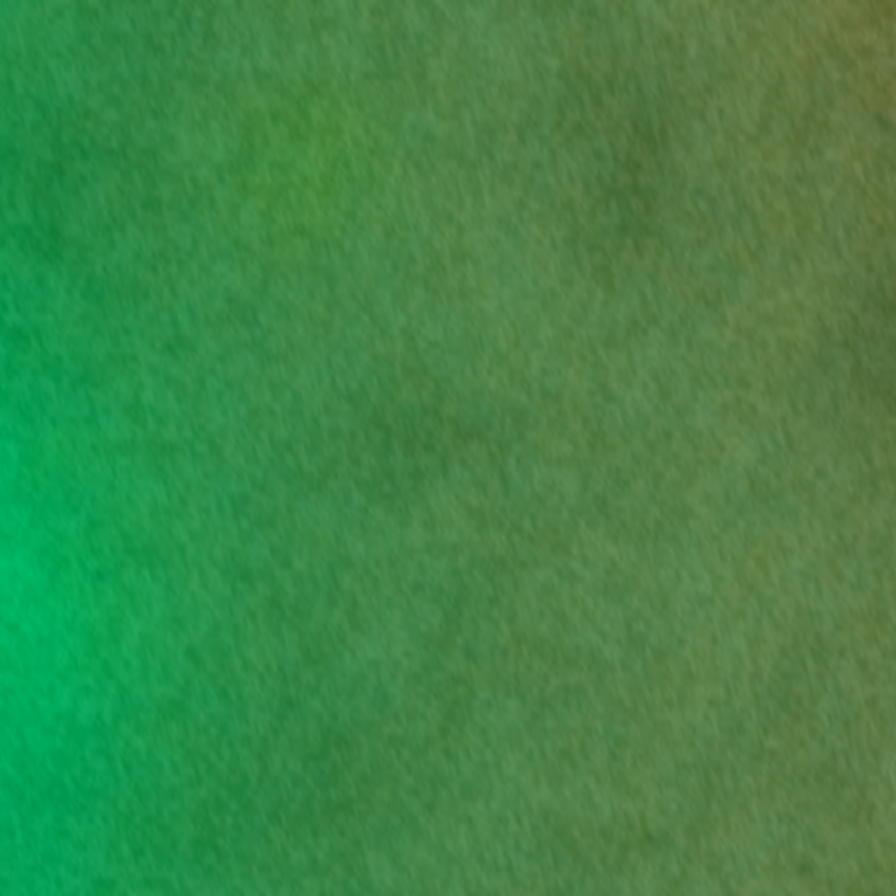
Write a Shadertoy shader that draws this texture.

```glsl
// A softly lit green surface: an emerald glow at the left warms to olive at right.
// An exponential colour falloff is layered with broad shade patches, cloudy
// mottling, fine upright grain and a sparse scatter of small dark flecks.
#define WARM_RED 0.385
#define WARM_RATE 2.6
#define TOP_SHIFT 0.16
#define LOW_SHIFT 0.07
#define GLOW_GAIN 0.085
#define MOTTLE_GAIN 0.055
#define HUE_GAIN 0.05
#define GRAIN_GAIN 0.065
#define GRAIN_SCALE 100.0
#define FLECK_CELLS 9.0
#define FLECK_GAIN 0.05

float hash(vec2 p) {
    vec3 q = fract(vec3(p.xyx) * 0.1031);
    q += dot(q, q.yzx + 33.33);
    return fract((q.x + q.y) * q.z);
}

float noise(vec2 p) {
    vec2 cell = floor(p), f = fract(p);
    f = f * f * (3.0 - 2.0 * f);
    float low = mix(hash(cell), hash(cell + vec2(1, 0)), f.x);
    float high = mix(hash(cell + vec2(0, 1)), hash(cell + vec2(1, 1)), f.x);
    return mix(low, high, f.y);
}

float fbm(vec2 p) {
    float sum = 0.0, gain = 0.5;
    for (int i = 0; i < 4; i++) {
        sum += gain * (noise(p) - 0.5);
        p = mat2(1.6, 1.2, -1.2, 1.6) * p + 7.3;
        gain *= 0.55;
    }
    return sum;
}

// Soft elliptical patch
float patchAt(vec2 p, vec2 centre, vec2 radius) {
    vec2 d = (p - centre) / radius;
    return exp(-dot(d, d));
}

// Sparse flecks, one candidate in each cell
float flecks(vec2 p) {
    vec2 home = floor(p * FLECK_CELLS);
    float sum = 0.0;
    for (int j = -1; j <= 1; j++) {
        for (int i = -1; i <= 1; i++) {
            vec2 id = home + vec2(i, j);
            vec2 centre = id + vec2(hash(id + 3.1), hash(id + 17.7));
            float size = mix(0.04, 0.09, hash(id + 41.3));
            vec2 d = p * FLECK_CELLS - centre;
            d.x += 0.3 * d.y;
            float present = step(0.86, hash(id + 71.9));
            sum += present * exp(-dot(d, d) / (size * size));
        }
    }
    return sum;
}

vec3 surfaceColour(vec2 p) {
    // Horizontal warming starts earlier at the top and later near the bottom
    float reach = p.x + TOP_SHIFT * smoothstep(0.45, 1.0, p.y) * (1.0 - 0.7 * p.x);
    reach -= LOW_SHIFT * smoothstep(0.6, 0.2, p.y) * (1.0 - p.x);
    reach += 0.025 * fbm(p * 5.0 + 2.0) + 0.015;
    float red = WARM_RED * (1.0 - exp(-WARM_RATE * max(reach, 0.0)));
    vec3 colour = vec3(red, 0.615 - 0.36 * red, 0.272 + 0.055 * exp(-8.0 * red));

    // Left glow, warm upper right corner and a yellow-green bloom
    float glow = patchAt(p, vec2(-0.02, 0.33), vec2(0.19, 0.19));
    colour += GLOW_GAIN * glow * vec3(-0.5, 1.0, 0.5);
    float corner = patchAt(p, vec2(1.03, 1.0), vec2(0.22, 0.28));
    colour += corner * vec3(0.045, -0.035, -0.035);
    float bloom = patchAt(p, vec2(0.34, 0.81), vec2(0.10, 0.10));
    colour += bloom * vec3(0.0, 0.025, -0.03);

    // Broad shade and light
    float shade = 0.045 * patchAt(p, vec2(0.70, 0.80), vec2(0.08, 0.15));
    shade += 0.035 * patchAt(p, vec2(0.48, 0.51), vec2(0.12, 0.05));
    shade += 0.050 * patchAt(p, vec2(1.0, 0.61), vec2(0.09, 0.15));
    shade += 0.030 * patchAt(p, vec2(0.32, 0.13), vec2(0.14, 0.12));
    shade += 0.040 * patchAt(p, vec2(0.06, 0.79), vec2(0.10, 0.10));
    shade += 0.020 * patchAt(p, vec2(0.20, 0.98), vec2(0.10, 0.10));
    shade -= 0.025 * patchAt(p, vec2(0.62, 0.64), vec2(0.13, 0.08));
    shade -= 0.020 * patchAt(p, vec2(0.80, 0.38), vec2(0.18, 0.12));
    return colour - shade * vec3(0.8, 1.0, 0.8);
}

void mainImage(out vec4 fragColor, in vec2 fragCoord) {
    vec2 p = fragCoord / iResolution.xy;
    vec3 colour = surfaceColour(p);

    // Cloudy brightness and subtle hue drift
    colour += MOTTLE_GAIN * fbm(p * 18.0 + 19.0);
    colour += HUE_GAIN * fbm(p * 28.0 + 51.0) * vec3(0.9, -0.2, -0.9);

    // Short upright grain with a slight fixed slant and a finer second layer
    vec2 q = GRAIN_SCALE * vec2(p.x + 0.25 * p.y, p.y);
    float grain = noise(q * vec2(1.3, 0.7)) + 0.7 * noise(q * vec2(2.4, 1.3) + 31.0) - 0.85;
    colour += GRAIN_GAIN * grain * vec3(0.9, 0.8, 0.9);

    colour -= FLECK_GAIN * flecks(p) * vec3(1.0, 0.8, 0.6);
    fragColor = vec4(clamp(colour, 0.0, 1.0), 1.0);
}
```
